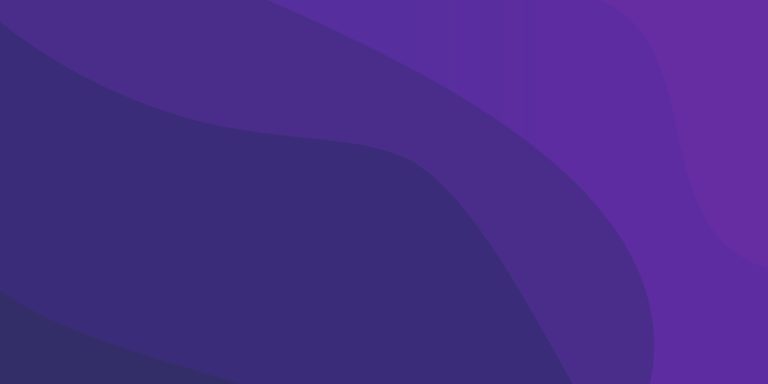
Give the GLSL for this background, as a WebGL 2 fragment shader.

```glsl
#version 300 es
precision highp float;
// Layered violet and indigo waves: flat sheets bounded by smooth curves.

uniform vec2 u_resolution;
out vec4 fragColor;

const vec3 NAVY   = vec3(0.200, 0.180, 0.408);
const vec3 INDIGO = vec3(0.231, 0.173, 0.478);
const vec3 PLUM   = vec3(0.292, 0.178, 0.540);
const vec3 BLUISH = vec3(0.342, 0.181, 0.620);
const vec3 VIOLET = vec3(0.361, 0.173, 0.627);
const vec3 PURPLE = vec3(0.400, 0.178, 0.640);

vec2 bezier(vec2 a, vec2 b, vec2 c, vec2 d, float t) {
    float s = 1.0 - t;
    return s * s * s * a + 3.0 * s * s * t * b + 3.0 * s * t * t * c + t * t * t * d;
}

vec2 bezierTangent(vec2 a, vec2 b, vec2 c, vec2 d, float t) {
    float s = 1.0 - t;
    return normalize(s * s * (b - a) + 2.0 * s * t * (c - b) + t * t * (d - c));
}

// Approximate signed distance to a descending curve; positive on its right.
float curveSide(vec2 p, vec2 a, vec2 b, vec2 c, vec2 d) {
    float low = 0.0;
    float high = 1.0;
    for (int i = 0; i < 18; i++) {
        float middle = 0.5 * (low + high);
        if (bezier(a, b, c, d, middle).y > p.y) low = middle;
        else high = middle;
    }
    float t = 0.5 * (low + high);
    vec2 tangent = bezierTangent(a, b, c, d, t);
    vec2 offset = p - bezier(a, b, c, d, t);
    return tangent.x * offset.y - tangent.y * offset.x;
}

// Lower left corner
float navySide(vec2 p) {
    return curveSide(p, vec2(0.0, 0.245), vec2(0.156, 0.128),
                     vec2(0.430, 0.0625), vec2(0.625, 0.0));
}

// Large wave: slope, shoulder and fall
float indigoSide(vec2 p) {
    vec2 slopeEnd = vec2(0.625, 0.663);
    vec2 shoulderEnd = vec2(1.068, 0.583);
    if (p.y > slopeEnd.y)
        return curveSide(p, vec2(0.0, 0.943), vec2(0.208, 0.779), vec2(0.443, 0.690), slopeEnd);
    if (p.y > shoulderEnd.y)
        return curveSide(p, slopeEnd, vec2(0.807, 0.633), vec2(0.948, 0.641), shoulderEnd);
    return curveSide(p, shoulderEnd, vec2(1.224, 0.497), vec2(1.367, 0.219), vec2(1.492, 0.0));
}

// Broad arch behind the large wave
float plumSide(vec2 p) {
    return curveSide(p, vec2(0.698, 1.0), vec2(1.185, 0.786),
                     vec2(1.789, 0.479), vec2(1.693, 0.0));
}

// S-shaped sheet in the upper right
float purpleSide(vec2 p) {
    vec2 bend = vec2(1.763, 0.661);
    if (p.y > bend.y)
        return curveSide(p, vec2(1.557, 1.0), vec2(1.693, 0.953), vec2(1.734, 0.805), bend);
    return curveSide(p, bend, vec2(1.797, 0.492), vec2(1.844, 0.344), vec2(2.0, 0.302));
}

// Paint a sheet wherever its distance is negative.
vec3 layer(vec3 base, vec3 color, float side, float softness) {
    return mix(color, base, smoothstep(-softness, softness, side));
}

void main() {
    vec2 p = gl_FragCoord.xy / u_resolution.y;
    float softness = 0.8 / u_resolution.y;

    vec3 color = mix(BLUISH, VIOLET, smoothstep(1.0, 1.5, p.x));
    color = layer(color, PURPLE, -purpleSide(p), softness);
    color = layer(color, PLUM, plumSide(p), softness);
    color = layer(color, INDIGO, indigoSide(p), softness);
    color = layer(color, NAVY, navySide(p), softness);
    fragColor = vec4(color, 1.0);
}
```
